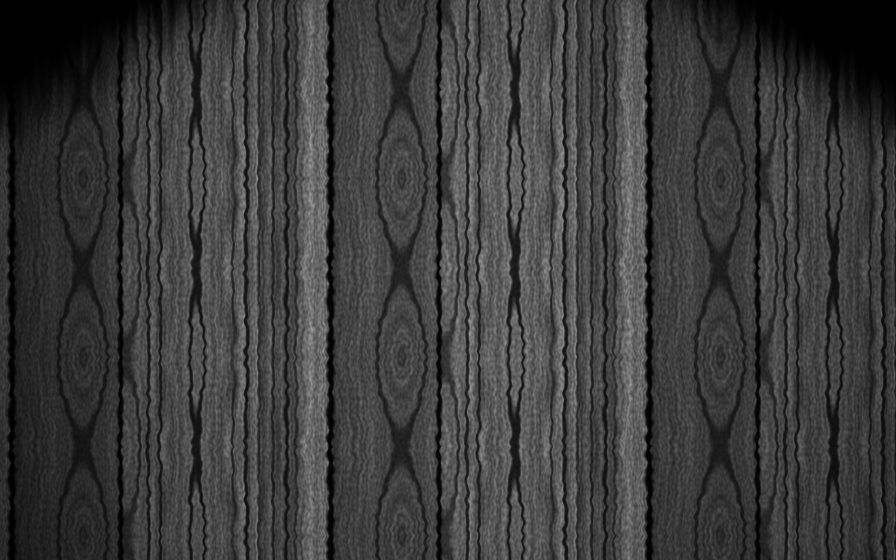
Write a Shadertoy shader that draws this texture.

```glsl
// Dark grey wooden planks with mirrored cat-eye grain, lit from the centre.

const float PI = 3.14159265;
// Repeat size and offset, in canvas heights
const vec2 TILE = vec2(0.569, 0.319);
const vec2 ORIGIN = vec2(0.021, 0.681);

// Plank edges and feature positions, as fractions of the tile width
const float EYE_PLANK_END = 0.341;
const float LIGHT_PLANK_END = 0.777;
const float MID_PLANK_END = 0.912;
const float EYE_X = 0.223;
const float EYE_HALF = 0.078;
const float KNOT_X = 0.355;
const float KNOT_HALF = 0.050;
const float KNOT_END = 0.429;
const float LENS_X = 0.579;
const float LENS_HALF = 0.021;

// Plank greys
const float EYE_TONE = 0.275;
const float LIGHT_TONE = 0.385;
const float MID_TONE = 0.310;
const float PALE_TONE = 0.425;

const float GRAIN_DEPTH = 0.42;
const float SPECKLE_DEPTH = 0.36;

// Dark veins: position, half width, strength
const int VEINS = 8;
const vec3 VEIN[VEINS] = vec3[](
    vec3(0.429, 0.0050, 0.75), vec3(0.465, 0.0045, 0.70),
    vec3(0.696, 0.0035, 0.50), vec3(0.735, 0.0050, 0.80),
    vec3(0.775, 0.0040, 0.55), vec3(0.822, 0.0045, 0.55),
    vec3(0.864, 0.0055, 0.75), vec3(0.893, 0.0035, 0.45));

vec2 hashGradient(vec2 cell) {
    vec3 h = fract(cell.xyx * vec3(0.1031, 0.1030, 0.0973));
    h += dot(h, h.yzx + 33.33);
    float angle = 2.0 * PI * fract((h.x + h.y) * h.z);
    return vec2(cos(angle), sin(angle));
}

// Gradient noise, roughly -0.7 to 0.7
float noise(vec2 p) {
    vec2 i = floor(p), f = p - i;
    vec2 w = f * f * f * (f * (f * 6.0 - 15.0) + 10.0);
    vec2 k = vec2(0.0, 1.0);
    float low = mix(dot(hashGradient(i), f),
                    dot(hashGradient(i + k.yx), f - k.yx), w.x);
    float high = mix(dot(hashGradient(i + k.xy), f - k.xy),
                     dot(hashGradient(i + k.yy), f - k.yy), w.x);
    return mix(low, high, w.y);
}

// Closed rings around v = 0 that pinch to a crossing at v = 1
float eyeField(float dx, float v, float halfWidth) {
    return length(vec2(dx, halfWidth * sin(0.5 * PI * v)));
}

float stroke(float d, float halfWidth, float soft) {
    return 1.0 - smoothstep(halfWidth * 0.3, halfWidth + soft, abs(d));
}

// Grey of the repeating wood; soft is one pixel in canvas heights
float wood(vec2 p, float soft) {
    vec2 t = (p - ORIGIN) / TILE;
    float v = abs(fract(t.y + 0.5) - 0.5) * 2.0; // mirrored: 0 eye, 1 crossing
    float u = fract(t.x + 0.010 * noise(vec2(3.3, v * 8.0)));
    float aa = soft / TILE.x;
    float s = u + 0.012 * noise(vec2(u * 9.0, v * 3.0 + 5.0))
                + 0.005 * noise(vec2(u * 30.0, v * 11.0));

    // Plank tone and the field its grain follows
    float eye = eyeField(s - EYE_X, v, EYE_HALF);
    float knot = eyeField(s - KNOT_X, 1.0 - v, KNOT_HALF);
    float lens = eyeField(s - LENS_X, v, LENS_HALF);
    float tone = mix(EYE_TONE, LIGHT_TONE, smoothstep(-aa, aa, u - EYE_PLANK_END));
    tone = mix(tone, MID_TONE, smoothstep(-aa, aa, s - LIGHT_PLANK_END));
    tone = mix(tone, PALE_TONE, smoothstep(-0.008, 0.012, s - MID_PLANK_END));
    float field = u < EYE_PLANK_END ? eye
                : s < KNOT_END ? knot + 2.0
                : s < LIGHT_PLANK_END ? lens + 4.0 : s + 6.0;

    // Fine rings and broad streaks
    float grain = noise(vec2(field * 130.0, v * 1.5))
                + 0.7 * noise(vec2(field * 45.0, v * 0.8 + 9.0));
    tone *= 1.0 + GRAIN_DEPTH * grain;

    // Eye, knot and lens outlines
    float inEye = 1.0 - step(EYE_PLANK_END, u);
    float inKnot = (1.0 - inEye) * (1.0 - step(KNOT_END, s));
    tone *= 1.0 - 0.50 * inEye * stroke(eye - EYE_HALF, 0.004, aa);
    tone *= 1.0 - 0.30 * inEye * (1.0 - smoothstep(0.0, 0.03, eye));
    tone *= 1.0 - 0.50 * inKnot * stroke(knot - KNOT_HALF, 0.004, aa);
    tone *= 1.0 - 0.75 * stroke(lens - LENS_HALF, 0.0035, aa);

    // Veins of varying width, then the seams between planks
    for (int i = 0; i < VEINS; i++) {
        float swell = 1.0 + 0.8 * noise(vec2(float(i) * 7.7, v * 4.0));
        tone *= 1.0 - VEIN[i].z * stroke(s - VEIN[i].x, VEIN[i].y * swell, aa);
    }
    float ragged = 1.0 + 0.9 * noise(vec2(1.7, v * 14.0));
    float wrapSeam = min(u, 1.0 - u);
    tone *= 1.0 - 0.95 * stroke(wrapSeam, 0.012 * ragged, aa);
    tone *= 1.0 - 0.30 * exp(-u * 40.0);
    return tone * (1.0 - 0.92 * stroke(u - EYE_PLANK_END, 0.008 * ragged, aa));
}

// Wide pool of light with streaky black upper corners
float lighting(vec2 p, float aspect) {
    vec2 c = vec2((p.x - 0.5 * aspect) / (0.5 * aspect), p.y);
    float pool = 1.06 - 0.42 * c.x * c.x - 0.18 * pow(1.0 - c.y, 3.0)
               - 0.22 * pow(c.y, 5.0) - 0.06 * (1.0 - c.x) * c.x * c.x;
    float corner = 0.416 * abs(c.x) + 0.855 * c.y
                 + 0.05 * noise(p * vec2(70.0, 8.0));
    return pool * (1.0 - smoothstep(1.0, 1.15, corner));
}

void mainImage(out vec4 fragColor, in vec2 fragCoord) {
    vec2 p = fragCoord / iResolution.y;
    float grey = wood(p, 1.0 / iResolution.y);
    grey *= 1.0 + SPECKLE_DEPTH * noise(p * vec2(210.0, 130.0));
    grey *= lighting(p, iResolution.x / iResolution.y);
    fragColor = vec4(vec3(clamp(grey, 0.0, 1.0)), 1.0);
}
```
